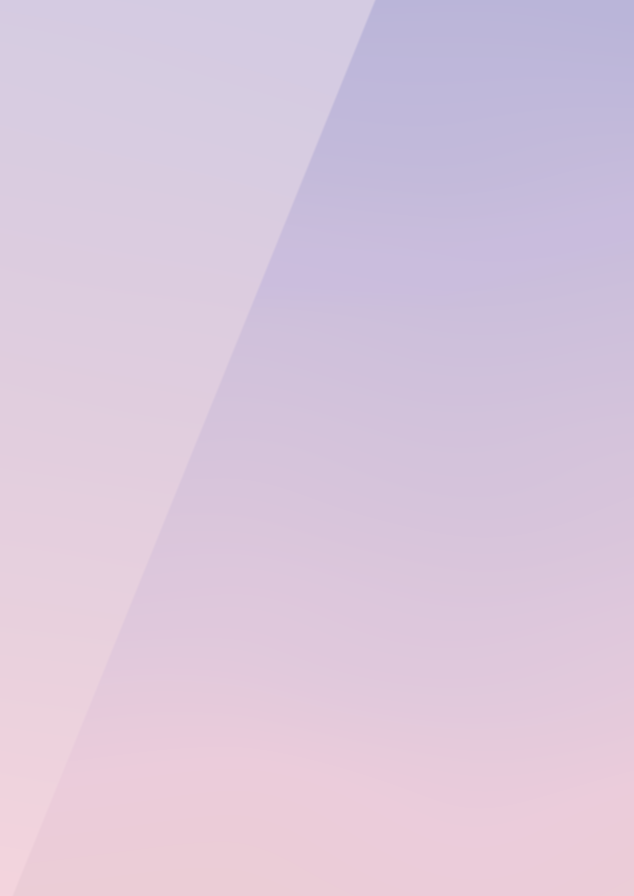
A WebGL 1 fragment shader for this background:

```glsl
precision highp float;
// Pastel dusk sky, periwinkle at the top fading to rose at the bottom.
// A paler translucent sheet covers the left side up to one slanted edge.
// Broad gradient noise bends both colour ramps into faint cloud layers.

uniform vec2 u_resolution;

#define EDGE_TOP 0.592      // sheet edge at the top, in canvas widths
#define EDGE_BOTTOM 0.020   // sheet edge at the bottom
#define EDGE_SOFT 0.0028    // half width of the edge blend
#define CLOUD_SCALE vec2(2.2, 6.0)
#define CLOUD_BEND 0.045    // how far clouds shift the sky ramp
#define SIDE_WARMTH 0.075   // extra rose toward the sides
#define SHEET_TILT 0.16     // slant of the sheet's colour ramp
#define VIOLET_GLOW 0.60

// Gradient noise
vec2 randomGradient(vec2 cell) {
  float angle = 6.2832 * fract(sin(dot(cell, vec2(127.1, 311.7))) * 43758.5);
  return vec2(cos(angle), sin(angle));
}

float gradientNoise(vec2 p) {
  vec2 cell = floor(p);
  vec2 f = p - cell;
  vec2 w = f * f * f * (f * (f * 6.0 - 15.0) + 10.0);
  vec2 right = vec2(1.0, 0.0);
  vec2 up = vec2(0.0, 1.0);
  float a = dot(randomGradient(cell), f);
  float b = dot(randomGradient(cell + right), f - right);
  float c = dot(randomGradient(cell + up), f - up);
  float d = dot(randomGradient(cell + 1.0), f - 1.0);
  return mix(mix(a, b, w.x), mix(c, d, w.x), w.y);
}

float ramp(float start, float end, float t) {
  return clamp((t - start) / (end - start), 0.0, 1.0);
}

// Open sky, with depth running from 0 at the top to 1 at the bottom
vec3 skyColor(vec2 uv, float depth, float cloud) {
  float side = smoothstep(0.0, 0.38, abs(uv.x - 0.73));
  float t = depth + CLOUD_BEND * cloud + SIDE_WARMTH * side * depth;
  vec3 periwinkle = vec3(0.730, 0.710, 0.852);
  vec3 lilac = vec3(0.812, 0.755, 0.858);
  vec3 mauve = vec3(0.880, 0.787, 0.862);
  vec3 rose = vec3(0.922, 0.800, 0.858);
  vec3 blush = vec3(0.922, 0.803, 0.838);
  vec3 color = mix(periwinkle, lilac, ramp(0.02, 0.40, t));
  color = mix(color, mauve, ramp(0.40, 0.78, t));
  color = mix(color, rose, ramp(0.78, 0.93, t));
  color = mix(color, blush, ramp(0.93, 1.08, t));

  // Violet layer with a sharper lower side, rising toward the right
  float offset = depth - 0.315 + 0.20 * max(uv.x - 0.70, 0.0);
  float spread = offset > 0.0 ? 0.025 : 0.070;
  float glow = VIOLET_GLOW * exp(-offset * offset / (spread * spread));
  return mix(color, vec3(0.793, 0.738, 0.875), glow);
}

// Pale sheet, warmest in the lower left
vec3 sheetColor(float depth, float distanceInside, float cloud) {
  float t = depth + SHEET_TILT * (distanceInside - 0.15) + 0.03 * cloud;
  vec3 mist = vec3(0.832, 0.797, 0.886);
  vec3 haze = vec3(0.872, 0.803, 0.873);
  vec3 petal = vec3(0.912, 0.818, 0.868);
  vec3 pink = vec3(0.955, 0.832, 0.866);
  vec3 color = mix(mist, haze, ramp(0.04, 0.40, t));
  color = mix(color, petal, ramp(0.40, 0.70, t));
  return mix(color, pink, ramp(0.70, 0.97, t));
}

void main() {
  vec2 uv = gl_FragCoord.xy / u_resolution;
  float depth = 1.0 - uv.y;
  float cloud = gradientNoise(uv * CLOUD_SCALE + 3.7);

  float edge = mix(EDGE_BOTTOM, EDGE_TOP, uv.y);
  float inside = edge - uv.x;
  float cover = smoothstep(-EDGE_SOFT, EDGE_SOFT, inside);

  vec3 sky = skyColor(uv, depth, cloud);
  vec3 sheet = sheetColor(depth, max(inside, 0.0), cloud);
  gl_FragColor = vec4(mix(sky, sheet, cover), 1.0);
}
```
